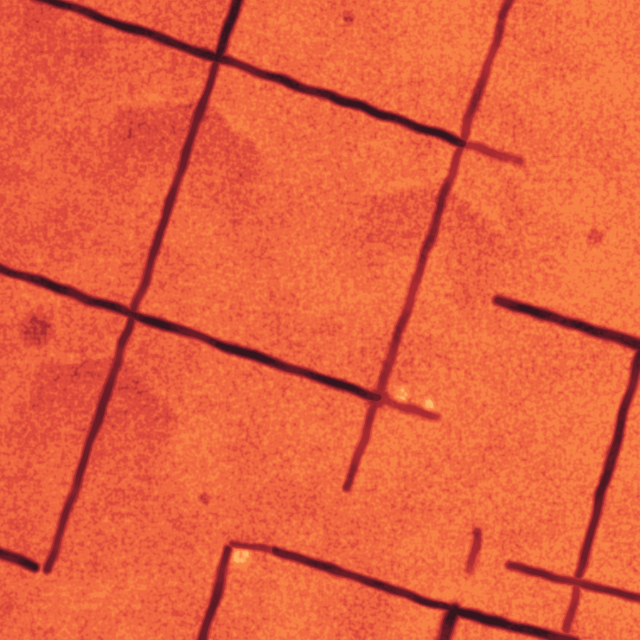
Reproduce this texture procedurally as a WebGL 2 fragment shader.

```glsl
#version 300 es
precision highp float;
// Tilted terracotta slabs with sooty joints, weathered wedges and fine grain.
uniform vec2 u_resolution;
out vec4 fragColor;

// Slab lattice: first crossing, step along a row, step down a column
const vec2 ORIGIN = vec2(0.341, 0.909);
const vec2 ACROSS = vec2(0.381, -0.131);
const vec2 DOWN = vec2(-0.133, -0.400);

vec2 gradientAt(ivec2 cell) {
    uint h = uint(cell.x) * 1597334677u ^ uint(cell.y) * 3812015801u;
    h = (h ^ (h >> 15)) * 2246822519u;
    h ^= h >> 13;
    float angle = float(h & 65535u) * 6.28319 / 65536.0;
    return vec2(cos(angle), sin(angle));
}

float gradientNoise(vec2 p) {
    ivec2 i = ivec2(floor(p));
    vec2 f = fract(p);
    vec2 s = f * f * f * (f * (f * 6.0 - 15.0) + 10.0);
    float a = dot(gradientAt(i), f);
    float b = dot(gradientAt(i + ivec2(1, 0)), f - vec2(1, 0));
    float c = dot(gradientAt(i + ivec2(0, 1)), f - vec2(0, 1));
    float d = dot(gradientAt(i + ivec2(1, 1)), f - vec2(1, 1));
    return mix(mix(a, b, s.x), mix(c, d, s.x), s.y);
}

float fbm(vec2 p, int octaves) {
    float sum = 0.0, gain = 1.0;
    for (int i = 0; i < octaves; i++) {
        sum += gain * gradientNoise(p);
        p = mat2(1.6, 1.2, -1.2, 1.6) * p + 7.3;
        gain *= 0.6;
    }
    return sum;
}

vec2 node(float column, float row) {
    return ORIGIN + column * ACROSS + row * DOWN;
}

// Soft dark stroke from a to b
float joint(vec2 p, vec2 a, vec2 b, float halfWidth, float depth) {
    vec2 ab = b - a;
    float t = clamp(dot(p - a, ab) / dot(ab, ab), 0.0, 1.0);
    float d = length(p - a - t * ab);
    return depth * (1.0 - smoothstep(halfWidth * 0.25, halfWidth * 1.4, d));
}

float fleck(vec2 p, vec2 center, float radius) {
    return 1.0 - smoothstep(radius * 0.3, radius, length(p - center));
}

// Regular joints of the upper left slabs
float latticeJoints(vec2 p) {
    float dark = 0.0;
    for (float row = 0.0; row < 3.0; row++) {
        float end = row < 2.0 ? 1.0 : -0.05;
        dark = max(dark, joint(p, node(-1.0, row), node(end, row), 0.0095, 1.0));
        if (row < 2.0)
            dark = max(dark, joint(p, node(1.0, row), node(1.24, row), 0.009, 0.58));
    }
    for (float column = 0.0; column < 2.0; column++) {
        float end = 2.0 - 0.65 * column;
        dark = max(dark, joint(p, node(column, -1.0), node(column, end), 0.0088, 0.8 - 0.1 * column));
    }
    return max(dark, joint(p, node(0.0, -1.0), node(0.0, 0.0), 0.01, 1.0));
}

// Joints of the slabs that slipped out of the lattice
float slippedJoints(vec2 p) {
    float dark = joint(p, vec2(0.778, 0.531), vec2(1.02, 0.454), 0.011, 1.0);
    dark = max(dark, joint(p, vec2(1.005, 0.46), vec2(0.905, 0.10), 0.010, 0.92));
    dark = max(dark, joint(p, vec2(0.905, 0.10), vec2(0.885, 0.015), 0.009, 0.7));
    dark = max(dark, joint(p, vec2(0.797, 0.115), vec2(1.02, 0.06), 0.009, 0.85));
    dark = max(dark, joint(p, vec2(0.365, 0.149), vec2(0.43, 0.14), 0.007, 0.65));
    dark = max(dark, joint(p, vec2(0.43, 0.14), vec2(0.71, 0.047), 0.009, 0.95));
    dark = max(dark, joint(p, vec2(0.71, 0.047), vec2(0.90, -0.005), 0.010, 1.0));
    dark = max(dark, joint(p, vec2(0.358, 0.14), vec2(0.31, -0.02), 0.0095, 0.88));
    dark = max(dark, joint(p, vec2(0.746, 0.168), vec2(0.735, 0.11), 0.009, 0.6));
    return max(dark, joint(p, vec2(0.71, 0.047), vec2(0.683, -0.02), 0.015, 1.0));
}

// Roof-shaped stain below a crossing: x is the dark body, y its pale rim
vec2 wedge(vec2 offset) {
    float fall = -offset.y;
    float side = offset.x + 0.33 * fall;
    float below = fall - (side < 0.0 ? 0.06 - 0.13 * side : 0.06 + 0.75 * side);
    float span = smoothstep(-0.15, -0.10, side) * (1.0 - smoothstep(0.10, 0.14, side));
    float body = smoothstep(0.0, 0.012, below) * (1.0 - smoothstep(0.02, 0.17, below));
    float rim = 1.0 - smoothstep(0.0, 0.009, abs(below + 0.006));
    return span * vec2(body, rim);
}

// Tone 0 is soot, tone 1 is the brightest orange
vec3 clayColor(float tone) {
    vec3 c = mix(vec3(0.21, 0.08, 0.11), vec3(0.43, 0.11, 0.15), smoothstep(0.0, 0.2, tone));
    c = mix(c, vec3(0.67, 0.17, 0.19), smoothstep(0.2, 0.4, tone));
    c = mix(c, vec3(0.87, 0.29, 0.23), smoothstep(0.4, 0.65, tone));
    c = mix(c, vec3(0.94, 0.40, 0.25), smoothstep(0.65, 0.82, tone));
    c = mix(c, vec3(0.97, 0.50, 0.27), smoothstep(0.82, 1.0, tone));
    return mix(c, vec3(1.0, 0.72, 0.42), smoothstep(1.08, 1.45, tone));
}

void main() {
    vec2 p = gl_FragCoord.xy / u_resolution;
    vec2 wobble = vec2(gradientNoise(p * 24.0), gradientNoise(p * 24.0 + 31.0));
    vec2 q = p + 0.005 * wobble;

    // Broad fading, blotches and grain
    float blotches = fbm(p * 8.0 + 3.0, 4);
    float mottle = fbm(p * 42.0, 2);
    float grain = gradientNoise(p * 105.0) + 0.8 * gradientNoise(p * 190.0 + 9.0);
    float tone = 0.85 + 0.13 * (p.x - 0.5) - 0.08 * smoothstep(0.45, 0.0, p.x) * p.y;
    tone += 0.13 * blotches + 0.10 * mottle + (0.19 + 0.07 * p.x) * grain;

    // Stains under the crossings
    for (int i = 0; i < 3; i++) {
        vec2 stain = wedge(q + 0.006 * wobble - node(float(i % 2), float(i / 2)));
        tone += (0.09 * stain.y - 0.17 * stain.x) * (0.85 + 0.5 * blotches);
    }

    // Pits and pale chips
    float pits = max(fleck(q, vec2(0.06, 0.485), 0.036), fleck(q, vec2(0.322, 0.222), 0.014));
    pits = max(pits, max(fleck(q, vec2(0.545, 0.973), 0.014), fleck(q, vec2(0.93, 0.63), 0.02)));
    float chips = max(fleck(q, vec2(0.628, 0.383), 0.017), fleck(q, vec2(0.67, 0.368), 0.015));
    chips = max(chips, fleck(q, vec2(0.377, 0.13), 0.022));
    tone += 0.45 * chips - 0.3 * pits;

    // Joints, worn unevenly along their length
    float dark = max(latticeJoints(q), slippedJoints(q));
    dark = max(dark, 0.75 * fleck(q, node(1.0, 1.0), 0.025));
    dark *= clamp(0.92 + 0.35 * gradientNoise(p * 14.0 + 5.0) + 0.12 * grain, 0.0, 1.0);
    fragColor = vec4(clayColor(mix(tone, 0.02, dark)), 1.0);
}
```
